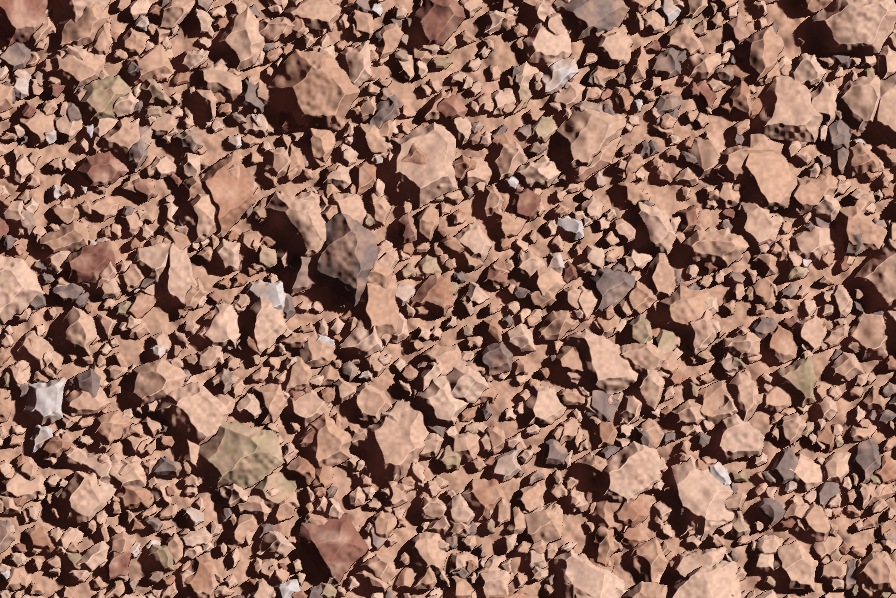
This texture is drawn by a WebGL 1 fragment shader. Its source:

```glsl
precision highp float;
uniform vec2 u_resolution;

const vec3 SUN = vec3(0.64, 0.34, 0.74);
const vec3 PALE_CLAY = vec3(0.91, 0.755, 0.665);
const vec3 DEEP_CLAY = vec3(0.83, 0.645, 0.54);
const vec3 RUST = vec3(0.76, 0.56, 0.46);
const vec3 SLATE = vec3(0.59, 0.50, 0.47);
const vec3 MAROON = vec3(0.63, 0.43, 0.37);
const vec3 OLIVE = vec3(0.73, 0.63, 0.51);
const vec3 LILAC = vec3(0.87, 0.81, 0.79);
const vec3 SHADE = vec3(0.175, 0.105, 0.10);

vec3 hash3(vec2 p) {
  vec3 q = fract(p.xyx * vec3(0.1031, 0.1030, 0.0973));
  q += dot(q, q.yxz + 33.33);
  return fract((q.xxy + q.yzz) * q.zyx);
}

float noise(vec2 p) {
  vec2 i = floor(p), f = fract(p);
  f = f * f * (3.0 - 2.0 * f);
  return mix(mix(hash3(i).x, hash3(i + vec2(1, 0)).x, f.x),
             mix(hash3(i + vec2(0, 1)).x, hash3(i + vec2(1, 1)).x, f.x), f.y);
}

// Height of one faceted stone; negative outside its outline
float stone(vec2 d, float radius, vec3 rnd) {
  const mat2 SIXTH = mat2(0.5, 0.866, -0.866, 0.5);
  float turn = 6.283 * rnd.x;
  vec2 dir = vec2(cos(turn), sin(turn));
  d += dir * dot(d, dir) * 0.45 * rnd.y;
  float z = radius * (0.48 + 0.25 * rnd.z) + dot(d, rnd.zy - 0.5) * 0.8;
  float rim = 1.0;
  for (int k = 0; k < 6; k++) {
    float a = fract(rnd.y * (91.0 + 37.0 * float(k)));
    float b = fract(rnd.z * (53.0 + 29.0 * float(k)));
    float side = radius * (0.7 + 0.42 * a) - dot(d, dir + (b - 0.5) * 0.4);
    rim = min(rim, side);
    z = min(z, side * (0.9 + 1.9 * b));
    dir = SIXTH * dir;
  }
  return rim < 0.0 ? -1.0 : max(z, 0.0);
}

// Adds a scattered layer; x is height, y the identity of the top stone
vec2 scatter(vec2 p, float cell, float fill, float seed, vec2 top) {
  vec2 g = p / cell + seed * 7.31;
  vec2 base = floor(g);
  for (int j = -1; j <= 1; j++) {
    for (int i = -1; i <= 1; i++) {
      vec2 id = base + vec2(float(i), float(j));
      vec3 rnd = hash3(id + seed * 19.0);
      vec2 d = g - id - 0.5 - (rnd.xy - 0.5) * 0.8;
      if (rnd.z < fill && dot(d, d) < 0.8) {
        vec3 form = hash3(id + seed * 43.0 + 11.0);
        float z = stone(d, mix(0.34, 0.56, form.x * form.y + 0.3 * form.z), form);
        float h = cell * (z + 0.1 * form.y) + 0.012 * form.y;
        if (z >= 0.0 && h > top.x) top = vec2(h, fract(rnd.x * 57.0 + form.z));
      }
    }
  }
  return top;
}

// Rubble from boulders to grit, with ragged outlines and a lumpy skin
vec2 rubble(vec2 p) {
  float clump = noise(p * 21.0 + 3.0);
  float coarse = noise(p * 52.0);
  float fine = noise(p * 115.0 + 9.0);
  vec2 q = p + 0.010 * (vec2(coarse, fine * 0.5 + clump * 0.5) - 0.5);
  vec2 top = vec2(-0.010 + 0.004 * coarse, 0.3);
  top = scatter(q, 0.028, 0.80, 1.0, top);
  top = scatter(q, 0.056, 0.85, 2.0, top);
  top = scatter(q, 0.094, 0.62, 3.0, top);
  top = scatter(q, 0.160, 0.36, 4.0, top);
  top.x += 0.012 * clump + 0.005 * coarse + 0.0018 * fine;
  return top;
}

// Soft cast shadow: march over the heights toward the sun
float sunlight(vec2 p, float h) {
  vec2 heading = normalize(SUN.xy);
  float climb = SUN.z / length(SUN.xy);
  float blocked = 0.0;
  for (int i = 1; i <= 9; i++) {
    float t = 0.0035 * float(i) * (0.9 + 0.1 * float(i));
    float over = rubble(p + heading * t).x - h - climb * t;
    blocked = max(blocked, over / (0.002 + 0.06 * t));
  }
  return 1.0 - smoothstep(0.0, 1.0, blocked);
}

vec3 mineral(float id, vec2 p) {
  float tone = fract(id * 23.7);
  vec3 clay = mix(DEEP_CLAY, PALE_CLAY, tone);
  vec3 c = clay;
  if (id > 0.70) c = RUST;
  if (id > 0.79) c = SLATE;
  if (id > 0.89) c = MAROON;
  if (id > 0.93) c = OLIVE;
  if (id > 0.97) c = LILAC;
  float dust = smoothstep(0.4, 0.8, noise(p * 38.0 + id * 40.0));
  return mix(c, clay, 0.6 * dust) * (0.93 + 0.14 * noise(p * 190.0));
}

vec3 shadeGround(vec2 p) {
  const float STEP = 0.002;
  vec2 here = rubble(p);
  vec2 rise = vec2(rubble(p + vec2(STEP, 0)).x, rubble(p + vec2(0, STEP)).x) - here.x;
  vec2 slope = clamp(rise / STEP, -1.8, 1.8);
  vec3 normal = normalize(vec3(-slope, 1.0));
  float facing = max(dot(normal, normalize(SUN)), 0.0);
  float direct = sqrt(facing) * sunlight(p, here.x);
  vec3 bounce = SHADE * (0.65 + 0.9 * noise(p * 30.0 + 5.0));
  return mineral(here.y, p) * mix(bounce, vec3(1.09), direct);
}

void main() {
  // Two diagonal samples soften the edges
  vec2 offset = vec2(0.28, 0.22);
  vec3 a = shadeGround((gl_FragCoord.xy + offset) / u_resolution.y);
  vec3 b = shadeGround((gl_FragCoord.xy - offset) / u_resolution.y);
  gl_FragColor = vec4(0.5 * (a + b), 1.0);
}
```
